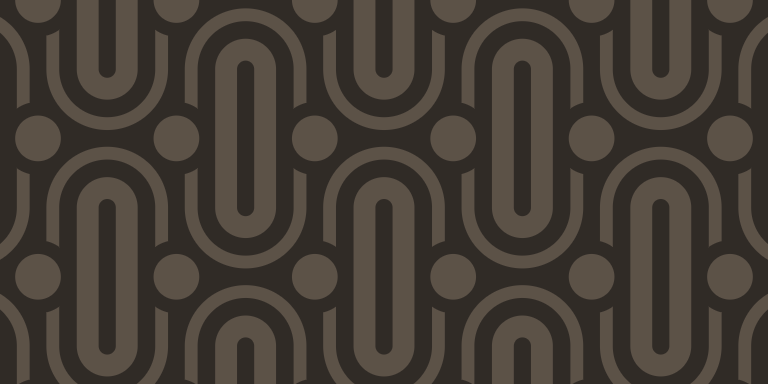
A WebGL 1 fragment shader for this pattern:

```glsl
precision highp float;

// Retro lattice of nested upright capsules: a slotted bar inside a thin ring,
// with every other column shifted by half a period and dots between columns.
// Capsule and circle distances are folded into repeating cells, then combined.

#define PITCH 0.3604          // column spacing, in canvas heights
#define HALF_SPINE 0.5        // lengths below are in column spacings
#define SLOT_RADIUS 0.062
#define BAR_RADIUS 0.220
#define RING_INNER 0.347
#define RING_OUTER 0.4395
#define DOT_RADIUS 0.165
#define GAP_RADIUS 0.2645     // clearing cut into the rings around each dot
#define GROUND_COLOR vec3(0.19, 0.17, 0.15)
#define SHAPE_COLOR vec3(0.36, 0.32, 0.28)

uniform vec2 u_resolution;

// Distance to a vertical segment centred on the origin
float spineDistance(vec2 p) {
    return length(vec2(p.x, max(abs(p.y) - HALF_SPINE, 0.0)));
}

// Signed distance to a band between two radii
float band(float d, float inner, float outer) {
    return max(inner - d, d - outer);
}

void main() {
    // Lattice space: x from the canvas centre, y down from the top edge
    vec2 p = vec2(gl_FragCoord.x - 0.5 * u_resolution.x,
                  u_resolution.y - gl_FragCoord.y) / (u_resolution.y * PITCH);
    float pixel = 1.0 / (u_resolution.y * PITCH);

    // Fold into one capsule cell, staggered by column
    float column = floor(p.x + 0.5);
    vec2 cell = vec2(p.x - column, mod(p.y + column + 1.0, 2.0) - 1.0);
    float spine = spineDistance(cell);

    // Dots sit midway between columns, one per row
    float dotDistance = length(vec2(fract(p.x), fract(p.y + 0.5)) - 0.5);

    float bar = band(spine, SLOT_RADIUS, BAR_RADIUS);
    float ring = max(band(spine, RING_INNER, RING_OUTER), GAP_RADIUS - dotDistance);
    float shape = min(min(bar, ring), dotDistance - DOT_RADIUS);

    // One-pixel smooth edge
    float coverage = clamp(0.5 - shape / pixel, 0.0, 1.0);
    gl_FragColor = vec4(mix(GROUND_COLOR, SHAPE_COLOR, coverage), 1.0);
}
```
